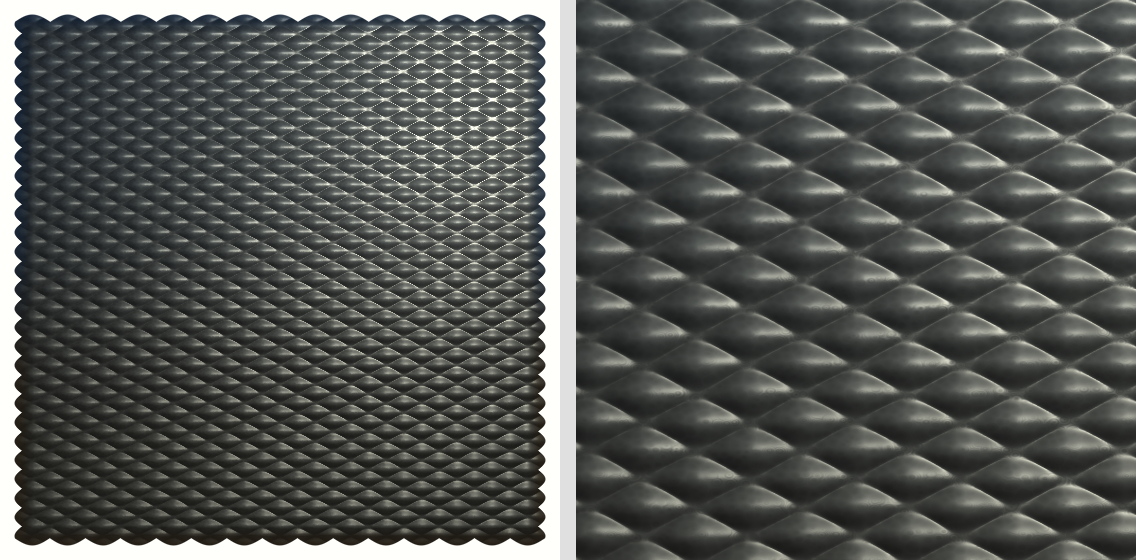
Left: the whole. Right: its middle third, enlarged.
A WebGL 2 fragment shader for this texture:

```glsl
#version 300 es
precision highp float;
// A square pad of dark embossed rubber: staggered diamond bumps, 15 across and 28 down.
// Two cosines make the relief and its exact slope; one lamp at the upper right
// lights it, with cellular grain for wear and scalloped edges on a white ground.

uniform vec2 u_resolution;
out vec4 fragColor;

const float TAU = 6.2831853;
const vec2 REPEATS = vec2(15.0, 28.0);
const float PAD_SPAN = 0.948;
const float BUMP_DEPTH = 0.0088;
const vec3 LAMP = vec3(0.84, 0.83, 0.48);
const vec3 GROUND = vec3(1.0, 1.0, 0.99);
const vec3 RUBBER = vec3(0.29, 0.30, 0.285);
const vec3 SHINE = vec3(0.64, 0.63, 0.57);
const vec3 COOL_SHADE = vec3(0.115, 0.14, 0.165);
const vec3 WARM_SHADE = vec3(0.125, 0.125, 0.113);
const vec3 BLUE_RIM = vec3(0.04, 0.09, 0.16);
const vec3 BROWN_RIM = vec3(0.09, 0.06, 0.025);

vec2 hash2(vec2 p) {
  vec2 q = vec2(dot(p, vec2(127.1, 311.7)), dot(p, vec2(269.5, 183.3)));
  return fract(sin(q) * 43758.5);
}

// Distance to the nearest scattered point
float cellular(vec2 p) {
  vec2 cell = floor(p);
  float nearest = 2.0;
  for (int y = -1; y <= 1; y++) {
    for (int x = -1; x <= 1; x++) {
      vec2 neighbour = cell + vec2(x, y);
      nearest = min(nearest, distance(p, neighbour + hash2(neighbour)));
    }
  }
  return nearest;
}

// Relief of the diamond grid: xy = slope, z = height from 0 to 1
vec3 diamondRelief(vec2 p, vec2 repeats, float depth) {
  vec2 phase = TAU * p * repeats;
  float wave = 0.5 * (cos(phase.y) - cos(phase.x));
  vec2 waveSlope = 0.5 * TAU * repeats * vec2(sin(phase.x), -sin(phase.y));
  float height = sqrt(wave * wave + 0.012);
  return vec3(depth * waveSlope * wave / height, height);
}

// Random value shared by each whole diamond
float diamondRandom(vec2 p, vec2 repeats) {
  vec2 q = p * repeats;
  return hash2(floor(vec2(q.x + q.y, q.x - q.y))).x;
}

// Distance inside the pad, with a row of bumps along each side
float scallopedInside(vec2 centred, vec2 p, vec2 repeats) {
  vec2 scallop = abs(sin(0.5 * TAU * p * repeats));
  vec2 halfSize = 0.461 + 0.013 * scallop.yx;
  vec2 inside = halfSize - abs(centred);
  return min(inside.x, inside.y);
}

void main() {
  float canvas = min(u_resolution.x, u_resolution.y);
  vec2 centred = (gl_FragCoord.xy - 0.5 * u_resolution) / canvas;
  vec2 p = centred + 0.5;
  vec2 repeats = REPEATS / PAD_SPAN;
  vec2 patternPoint = centred + 0.5 * PAD_SPAN;

  // Slightly uneven moulding
  patternPoint += 0.0006 * sin(p.yx * vec2(43.0, 37.0) + 2.0 * sin(p * 29.0));
  float variation = diamondRandom(patternPoint, repeats);
  float grain = cellular(p * vec2(150.0, 210.0));
  float wear = cellular(p * 65.0 + 3.0 * grain);

  // Surface direction, rolling away at the border
  vec3 relief = diamondRelief(patternPoint, repeats, BUMP_DEPTH);
  vec2 roll = sign(centred) * smoothstep(0.437, 0.475, abs(centred));
  vec2 roughness = 0.09 * (vec2(grain, wear) - 0.5);
  vec3 normal = normalize(vec3(roll - relief.xy + roughness, 1.0));

  // Near lamp with a broad polished highlight
  vec3 toLamp = LAMP - vec3(p, 0.0);
  vec3 lampDir = normalize(toLamp);
  vec3 halfway = normalize(lampDir + vec3(0.0, 0.0, 1.0));
  float falloff = 1.0 / (1.0 + 2.0 * dot(toLamp.xy, toLamp.xy));
  float diffuse = max(dot(normal, lampDir), 0.0);
  float gloss = pow(max(dot(normal, halfway), 0.0), 26.0);
  gloss *= falloff * mix(1.0, 0.5, relief.z);
  gloss *= 0.82 + 0.25 * variation + 0.3 * (wear - 0.4);

  // Rubber, shine and tinted borders
  float coolness = smoothstep(0.15, 0.95, p.y) * (1.0 - 0.6 * p.x);
  vec3 shade = mix(WARM_SHADE, COOL_SHADE, coolness);
  vec3 color = shade * mix(0.8, 1.1, relief.z);
  color += RUBBER * diffuse * mix(0.35, 1.0, falloff) * mix(0.75, 1.0, relief.z);
  color += SHINE * gloss * 1.25;
  color *= 0.95 + 0.1 * grain;
  float rim = max(abs(roll.x), abs(roll.y));
  vec3 rimTint = mix(BROWN_RIM, BLUE_RIM, smoothstep(0.3, 0.6, p.y));
  color = mix(color, color * 0.45 + rimTint, 0.8 * rim);

  float inside = scallopedInside(centred, patternPoint, repeats);
  float coverage = smoothstep(-0.8 / canvas, 0.8 / canvas, inside);
  fragColor = vec4(mix(GROUND, color, coverage), 1.0);
}
```
